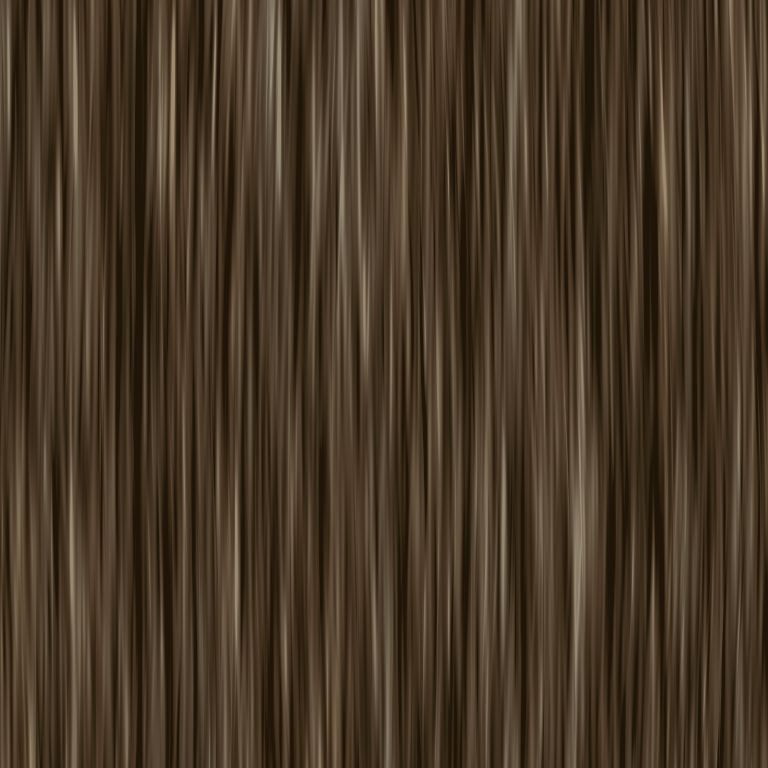
Give the GLSL for this texture, as a WebGL 2 fragment shader.

```glsl
#version 300 es
precision highp float;
// Long, straight brown fibres hanging in dense vertical clumps.

#define CONTRAST 0.97       // spread of the tones around the mid brown
#define BRIGHTNESS -0.12    // shift along the tone ramp
#define CLUMP_WEIGHT 0.27   // broad dark and light bands
#define FIBRE_WEIGHT 0.49   // fine streaks
#define STRAND_WEIGHT 1.5   // single strands lying on top
#define STRAND_LAYERS 9
#define STRAND_WIDTH 0.0019
#define STRAND_TILT 0.022
#define SWAY 0.0035         // sideways drift of the fibres
#define TINT 0.014          // warm to olive variation

uniform vec2 u_resolution;
out vec4 fragColor;

float hash(ivec2 cell, int seed) {
    uvec2 q = uvec2(cell) * uvec2(1597u, 3812u) + uint(seed) * 7919u;
    uint h = (q.x ^ (q.y * 2654u + 977u)) * 73129u;
    h ^= h >> 15;
    h *= 0x2c1b3c6du;
    h ^= h >> 12;
    h *= 0x297a2d39u;
    h ^= h >> 15;
    return float(h >> 8) / 16777216.0;
}

float cornerSlope(ivec2 cell, vec2 offset, int seed) {
    float angle = 6.28318 * hash(cell, seed);
    return dot(vec2(cos(angle), sin(angle)), offset);
}

// Gradient noise, scaled to a standard deviation of about one
float noise(vec2 p, int seed) {
    ivec2 c = ivec2(floor(p));
    vec2 f = fract(p);
    vec2 w = f * f * f * (f * (f * 6.0 - 15.0) + 10.0);
    float low = mix(cornerSlope(c, f, seed),
                    cornerSlope(c + ivec2(1, 0), f - vec2(1, 0), seed), w.x);
    float high = mix(cornerSlope(c + ivec2(0, 1), f - vec2(0, 1), seed),
                     cornerSlope(c + ivec2(1, 1), f - vec2(1, 1), seed), w.x);
    return 4.4 * mix(low, high, w.y);
}

// Noise stretched along y, with its own gentle sway
float streaks(vec2 p, vec2 frequency, int seed) {
    p.x += SWAY * 0.5 * noise(p * vec2(9.0, 1.6), seed + 50);
    return noise(p * frequency + 0.37 * float(seed), seed);
}

// One layer of tapered, slightly bent strands, light or dark
float strandLayer(vec2 p, int layer) {
    int seed = 100 + layer * 10;
    float columns = 36.0 + 2.5 * float(layer);
    float rows = 1.7 + 0.3 * float(layer);
    float x = p.x * columns + 0.618 * float(layer);
    int column = int(floor(x));
    float y = p.y * rows + 7.0 * hash(ivec2(column, 0), seed);
    ivec2 cell = ivec2(column, int(floor(y)));
    float along = fract(y) * 2.0 - 1.0;

    float tilt = STRAND_TILT * (hash(cell, seed + 1) - 0.5) * along / rows;
    float bend = 0.004 * (hash(cell, seed + 2) - 0.5) * along * along;
    float middle = (0.3 + 0.4 * hash(cell, seed + 3)) / columns;
    float d = fract(x) / columns - middle - tilt - bend;

    float taper = 1.0 - along * along;
    float width = STRAND_WIDTH * (0.5 + hash(cell, seed + 4)) * (0.4 + 0.6 * taper);
    float tone = 2.0 * hash(cell, seed + 5) - 1.0;
    return tone * taper * exp(-d * d / (width * width));
}

vec3 toneRamp(float v) {
    const vec3 tones[7] = vec3[7](
        vec3(0.12, 0.08, 0.03), vec3(0.20, 0.15, 0.08), vec3(0.27, 0.20, 0.13),
        vec3(0.33, 0.26, 0.19), vec3(0.39, 0.33, 0.25), vec3(0.49, 0.43, 0.35),
        vec3(0.60, 0.54, 0.44));
    float t = clamp(v / 0.7 + 2.26, 0.0, 5.999);
    int i = int(t);
    return mix(tones[i], tones[i + 1], fract(t));
}

void main() {
    vec2 p = gl_FragCoord.xy / u_resolution.y;

    // Broad clumps, running almost the full height
    float v = CLUMP_WEIGHT * streaks(p, vec2(15.0, 0.4), 1);
    v += CLUMP_WEIGHT * 1.2 * streaks(p, vec2(38.0, 0.8), 2);

    // Fine fibres
    v += FIBRE_WEIGHT * streaks(p, vec2(80.0, 1.7), 3);
    v += FIBRE_WEIGHT * streaks(p, vec2(135.0, 2.9), 4);
    v += FIBRE_WEIGHT * 0.6 * streaks(p, vec2(205.0, 4.6), 5);

    // Single strands
    vec2 swayed = p + vec2(SWAY * noise(p * vec2(5.0, 1.4), 6), 0.0);
    for (int i = 0; i < STRAND_LAYERS; i++) {
        v += STRAND_WEIGHT * strandLayer(swayed, i);
    }

    // Tone and slight shift of hue
    vec3 colour = toneRamp(v * CONTRAST + BRIGHTNESS);
    float warmth = TINT * streaks(p, vec2(30.0, 1.0), 7);
    colour *= 1.0 + warmth * vec3(0.8, -0.2, -1.0);
    fragColor = vec4(colour, 1.0);
}
```
